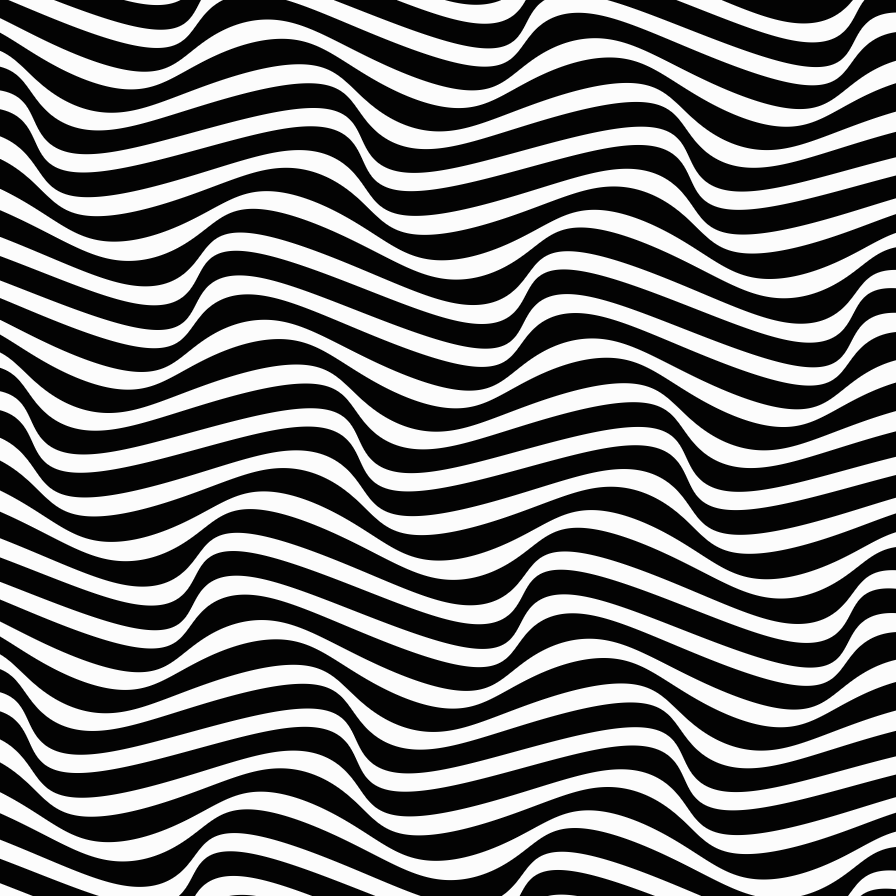
Give the GLSL for this pattern, as a Shadertoy shader.

```glsl
// Black and white wavy stripes whose crests lean right, then left, down the canvas.
// Each point is traced back through a sheared trochoid warp by fixed-point
// iteration, and plain horizontal bands are drawn in the unwarped space.

const float TAU = 6.2831853;

const float WAVE_LENGTH  = 0.3659;  // crest to crest
const float WAVE_HEIGHT  = 0.0332;  // half of crest to trough
const float CREST_X      = 0.3125;  // first upright crest
const float DRIFT        = 0.0097;  // sideways slip of crests going down
const float SLOPE        = 0.057;   // overall fall to the right

const float SWAY_PERIOD  = 0.3353;  // vertical repeat of the lean
const float SWAY_AMOUNT  = 0.0430;  // sideways push of crests and troughs
const float SWAY_PEAK    = 0.1445;  // depth of the strongest lean
const float SWAY_SKEW    = 0.0104;  // extra depth offset between crest and trough

const float BANDS_PER_SWAY = 7.0;
const float BAND_START   = 0.0378;
const float WHITE_SHARE  = 0.43;

const vec3 BLACK = vec3(0.01);
const vec3 WHITE = vec3(0.99);

// Sideways push at a given depth, strongest at SWAY_PEAK
float sway(float depth) {
    return SWAY_AMOUNT * cos(TAU * (depth - SWAY_PEAK) / SWAY_PERIOD);
}

// Depth of the flat band that the warp carries to p (p.y points down)
float unwarpedDepth(vec2 p) {
    float x = p.x - CREST_X + DRIFT * (p.y - 0.2);
    float level = p.y - SLOPE * p.x;
    float u = x;
    for (int i = 0; i < 32; i++) {
        float wave = cos(TAU * u / WAVE_LENGTH);
        u = x - sway(level + (WAVE_HEIGHT + SWAY_SKEW) * wave) * wave;
    }
    return level + WAVE_HEIGHT * cos(TAU * u / WAVE_LENGTH);
}

// Coverage of a repeating band that fills the first part of each unit of t
float bandCoverage(float t, float share) {
    float pixel = max(length(vec2(dFdx(t), dFdy(t))), 1e-5);
    float inside = 0.5 * share - abs(fract(t - 0.5 * share + 0.5) - 0.5);
    return clamp(inside / pixel + 0.5, 0.0, 1.0);
}

void mainImage(out vec4 fragColor, in vec2 fragCoord) {
    vec2 p = fragCoord / iResolution.y;
    p.y = 1.0 - p.y;

    float bands = (unwarpedDepth(p) - BAND_START) * BANDS_PER_SWAY / SWAY_PERIOD;
    float white = bandCoverage(bands, WHITE_SHARE);

    fragColor = vec4(mix(BLACK, WHITE, white), 1.0);
}
```
